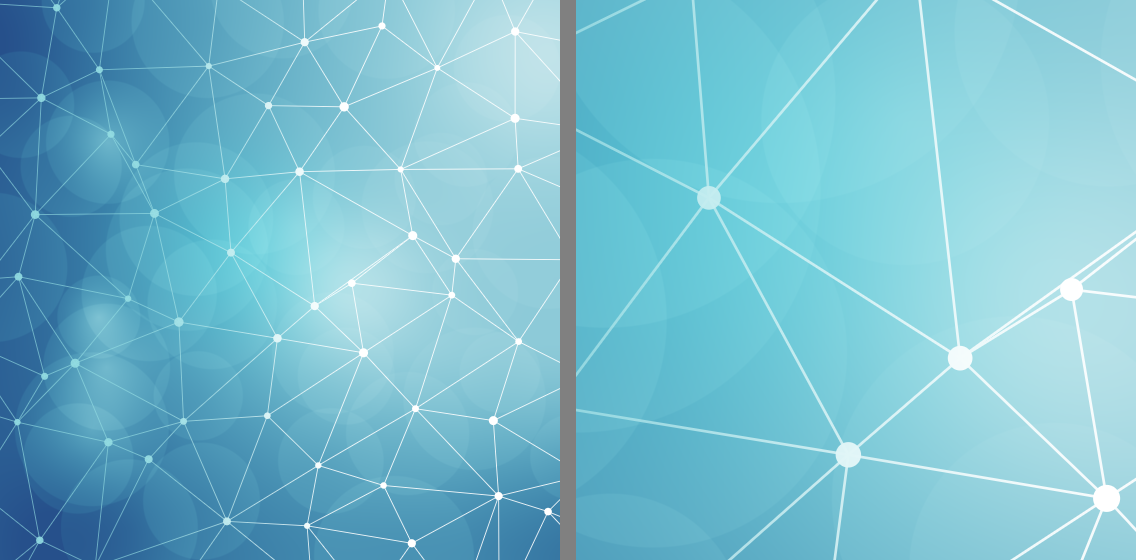
Left, the full canvas; right, a detail of the centre.
Write a Shadertoy shader that draws this background.

```glsl
// Pale triangulated network of dots and lines over a blue bokeh gradient.
#define MESH_CELLS 7.0
#define MESH_ANGLE 0.3
#define MESH_JITTER 0.74
#define LINE_HALF_WIDTH 0.0008
#define DOT_MIN 0.0052
#define DOT_MAX 0.0084
#define DISC_GRID 6
#define DISC_MIN 0.07
#define DISC_MAX 0.145
#define DISC_LIGHT 0.085
#define CORE_LIGHT 0.34
#define CORE_CHANCE 0.32

vec2 hash22(vec2 p) {
    vec3 q = fract(p.xyx * vec3(0.1031, 0.1030, 0.0973));
    q += dot(q, q.yzx + 33.33);
    return fract((q.xx + q.yz) * q.zy);
}

float glow(vec2 p, vec2 center, float radius) {
    vec2 d = (p - center) / radius;
    return exp(-dot(d, d));
}

float segmentDistance(vec2 p, vec2 a, vec2 b) {
    vec2 pa = p - a, ba = b - a;
    return length(pa - ba * clamp(dot(pa, ba) / dot(ba, ba), 0.0, 1.0));
}

// Maps lightness to the ramp from deep blue to pale aqua.
vec3 palette(float t) {
    return vec3(0.19, 0.42, 0.61) + t * vec3(0.27, 0.57, 0.35)
         + t * t * vec3(0.25, -0.12, -0.06);
}

float backdropLight(vec2 p) {
    float t = -0.12 + 0.9 * smoothstep(-0.15, 0.85, p.x);
    t -= 0.7 * clamp(p.x, 0.0, 1.0) * smoothstep(0.4, 0.0, p.y);
    t += 0.30 * glow(p, vec2(0.62, 0.48), 0.14);
    t += 0.14 * glow(p, vec2(0.43, 0.55), 0.20);
    t += 0.26 * glow(p, vec2(0.97, 0.90), 0.20);
    t -= 0.12 * glow(p, vec2(0.00, 0.92), 0.16);
    t -= 0.16 * glow(p, vec2(0.13, 0.03), 0.16);
    return t;
}

// Faint overlapping discs; some on the darker side carry a bright core.
float bokehLight(vec2 p, float base, float px) {
    float t = base;
    for (int j = 0; j < DISC_GRID; j++)
    for (int i = 0; i < DISC_GRID; i++) {
        vec2 cell = vec2(i, j);
        vec2 center = (cell + hash22(cell + 17.0) * 1.3 - 0.15) / float(DISC_GRID);
        vec2 traits = hash22(cell + 53.0);
        float radius = mix(DISC_MIN, DISC_MAX, traits.x);
        float d = length(p - center);
        float inside = smoothstep(px, -px, d - radius);
        float core = step(traits.y, CORE_CHANCE) * smoothstep(0.65, 0.4, center.x);
        float light = DISC_LIGHT * mix(0.55, 1.0, d / radius)
                    + CORE_LIGHT * core * pow(max(1.0 - d / radius, 0.0), 1.3);
        t += inside * light * clamp(1.1 - base, 0.25, 1.0);
    }
    return t;
}

vec2 meshNode(vec2 cell) {
    return cell + 0.5 + (hash22(cell + 91.0) - 0.5) * MESH_JITTER;
}

// Returns coverage of the lines in x and of the dots in y.
vec2 mesh(vec2 p, float px) {
    float c = cos(MESH_ANGLE), s = sin(MESH_ANGLE);
    vec2 q = mat2(c, s, -s, c) * p * MESH_CELLS + 20.0;
    vec2 home = floor(q);
    float d = 1e3;
    for (int j = -1; j <= 0; j++)
    for (int i = -1; i <= 0; i++) {
        vec2 cell = home + vec2(i, j);
        vec2 n00 = meshNode(cell);
        vec2 n10 = meshNode(cell + vec2(1, 0));
        vec2 n01 = meshNode(cell + vec2(0, 1));
        vec2 n11 = meshNode(cell + 1.0);
        d = min(d, segmentDistance(q, n00, n10));
        d = min(d, segmentDistance(q, n00, n01));
        // The shorter diagonal splits each quad.
        bool rising = distance(n00, n11) < distance(n10, n01);
        d = min(d, rising ? segmentDistance(q, n00, n11)
                          : segmentDistance(q, n10, n01));
    }
    float line = clamp(0.5 + (LINE_HALF_WIDTH - d / MESH_CELLS) / px, 0.0, 1.0);
    float radius = mix(DOT_MIN, DOT_MAX, hash22(home + 7.0).x);
    float dotDistance = distance(q, meshNode(home)) / MESH_CELLS - radius;
    return vec2(line, clamp(0.5 - dotDistance / px, 0.0, 1.0));
}

void mainImage(out vec4 fragColor, in vec2 fragCoord) {
    float px = 1.0 / iResolution.y;
    vec2 p = fragCoord * px;

    // Background
    float light = bokehLight(p, backdropLight(p), px);
    vec3 color = palette(clamp(light, -0.18, 1.06));
    color += vec3(-0.09, 0.04, 0.03) * glow(p, vec2(0.43, 0.55), 0.17);

    // Network, aqua on the dark side and white on the light side
    vec2 cover = mesh(p, px);
    float whiteness = smoothstep(0.2, 0.65, p.x);
    vec3 ink = mix(vec3(0.58, 0.87, 0.89), vec3(1.0), whiteness);
    color = mix(color, ink, cover.x * mix(0.65, 0.9, whiteness));
    color = mix(color, ink, cover.y * mix(0.88, 1.0, whiteness));

    fragColor = vec4(clamp(color, 0.0, 1.0), 1.0);
}
```
